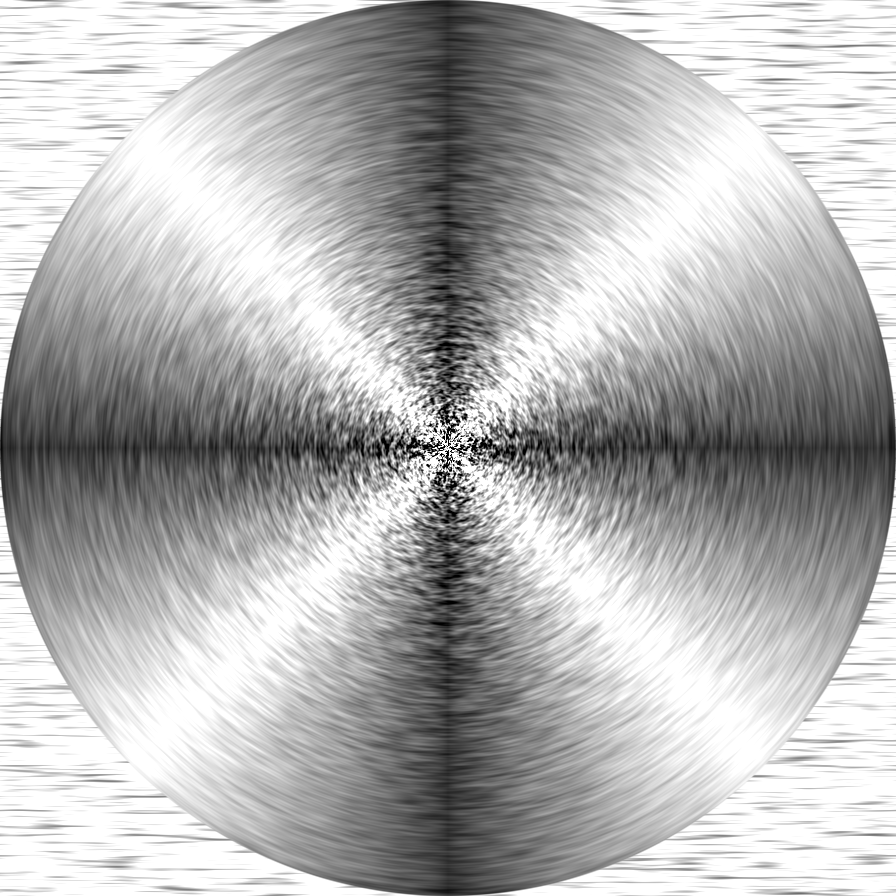
Give the GLSL for this texture, as a Shadertoy shader.

```glsl
// Brushed metal: a circularly polished disc on a horizontally brushed plate.

// Random unit gradient for a lattice point
vec2 gradientAt(vec2 cell) {
    float angle = 6.28319 * fract(sin(dot(cell, vec2(12.9898, 78.233))) * 43758.5);
    return vec2(cos(angle), sin(angle));
}

// Gradient noise that repeats along x after periodX cells
float gradientNoise(vec2 p, float periodX) {
    vec2 cell = floor(p);
    vec2 f = fract(p);
    vec2 blend = f * f * f * (f * (f * 6.0 - 15.0) + 10.0);
    float left = mod(cell.x, periodX);
    float right = mod(cell.x + 1.0, periodX);
    float a = dot(gradientAt(vec2(left, cell.y)), f);
    float b = dot(gradientAt(vec2(right, cell.y)), f - vec2(1.0, 0.0));
    float c = dot(gradientAt(vec2(left, cell.y + 1.0)), f - vec2(0.0, 1.0));
    float d = dot(gradientAt(vec2(right, cell.y + 1.0)), f - vec2(1.0));
    return mix(mix(a, b, blend.x), mix(c, d, blend.x), blend.y);
}

// Layered scratches: long along x (0 to 1, wrapping), fine across y
float scratches(vec2 p, float cellsAlong) {
    float sum = 0.0;
    float strength = 0.55;
    vec2 cells = vec2(cellsAlong, 110.0);
    for (int i = 0; i < 3; i++) {
        sum += strength * gradientNoise(p * cells + vec2(0.0, 37.3 * float(i)), cells.x);
        cells *= vec2(2.0, 1.9);
        strength = i == 0 ? 1.0 : 0.8;
    }
    return sum;
}

void mainImage(out vec4 fragColor, in vec2 fragCoord) {
    vec2 uv = fragCoord / iResolution.xy;
    vec2 p = (fragCoord - 0.5 * iResolution.xy) / iResolution.y;
    float radius = length(p);
    float turn = atan(p.y, p.x) / 6.28319 + 0.5;

    // Four light fans, brightest on the diagonals and dark on the axes
    float fan = 1.0 - abs(2.0 * fract(4.0 * turn) - 1.0);
    float disc = 0.245 + 0.8 * fan - 0.05 * exp(-25.0 * fan);

    // Circular scratches, harsher toward the hub
    disc += scratches(vec2(turn, radius), 22.0) * 0.06 / (radius + 0.012);
    disc -= 0.1 * smoothstep(0.488, 0.5, radius);

    // Pale plate with straight scratches
    float plate = 1.07 + 0.65 * scratches(uv, 6.0);

    // Antialiased disc rim
    float pixel = 1.0 / iResolution.y;
    float inside = 1.0 - smoothstep(0.5 - pixel, 0.5 + pixel, radius);
    float shade = mix(clamp(plate, 0.0, 1.0), clamp(disc, 0.0, 1.0), inside);
    fragColor = vec4(vec3(shade), 1.0);
}
```
